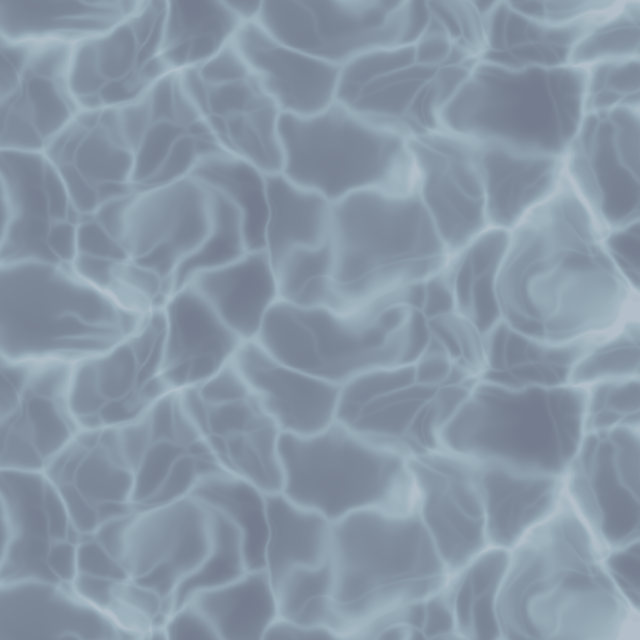
A three.js fragment shader for this texture:

```glsl
// Soft caustic light web on grey-blue water, repeating twice up the canvas.
varying vec2 vUv;

// Hash without sine; rows wrap so that the pattern tiles vertically.
vec2 hash2(vec2 cell, float rows) {
  cell.y = floor(mod(cell.y + 0.5, rows));
  vec3 p = fract(vec3(cell.xyx) * vec3(0.1031, 0.1030, 0.0973));
  p += dot(p, p.yzx + 33.33);
  return fract((p.xx + p.yz) * p.zy);
}

// Smooth value noise in two channels; scale is an even cell count.
vec2 noise2(vec2 uv, float scale, float seed) {
  vec2 p = uv * scale;
  vec2 cell = floor(p) + vec2(seed, 0.0);
  vec2 f = fract(p);
  f = f * f * f * (f * (f * 6.0 - 15.0) + 10.0);
  float rows = scale * 0.5;
  vec2 low = mix(hash2(cell, rows), hash2(cell + vec2(1.0, 0.0), rows), f.x);
  vec2 high = mix(hash2(cell + vec2(0.0, 1.0), rows), hash2(cell + vec2(1.0), rows), f.x);
  return mix(low, high, f.y);
}

// Gaps from the nearest cell centre to the second (edge) and third (junction).
vec2 cellGaps(vec2 uv, float scale, float seed) {
  vec2 p = uv * scale;
  vec2 cell = floor(p);
  vec3 nearest = vec3(9.0);
  for (int y = -2; y <= 2; y++) {
    for (int x = -2; x <= 2; x++) {
      vec2 neighbour = cell + vec2(float(x), float(y));
      vec2 jitter = hash2(neighbour + vec2(seed, 0.0), scale * 0.5);
      float d = length(neighbour + 0.05 + 0.9 * jitter - p);
      if (d < nearest.x) nearest = vec3(d, nearest.xy);
      else if (d < nearest.y) nearest = vec3(nearest.x, d, nearest.y);
      else nearest.z = min(nearest.z, d);
    }
  }
  return nearest.yz - nearest.x;
}

// Bright, soft-edged line around a gap of zero.
float glow(float gap, float width) {
  float g = gap / width;
  return 1.0 / pow(1.0 + g * g, 1.6);
}

void main() {
  // Bend the web at three sizes
  vec2 uv = vUv;
  uv += 0.09 * (noise2(vUv, 6.0, 11.0) - 0.5);
  uv += 0.035 * (noise2(vUv, 16.0, 37.0) - 0.5);
  uv += 0.012 * (noise2(vUv, 36.0, 53.0) - 0.5);

  vec2 broad = noise2(vUv, 6.0, 71.0);
  vec2 local = noise2(uv, 12.0, 83.0);

  // Main web with uneven width and strength, wide pools at the junctions
  vec2 gaps = cellGaps(uv, 8.0, 5.0);
  float light = mix(0.3, 0.72, local.x) * glow(gaps.x, mix(0.13, 0.27, local.y));
  light += 0.6 * smoothstep(0.2, 0.9, broad.x) * glow(gaps.y, 0.32);

  // Finer web showing in patches
  vec2 fineGaps = cellGaps(uv + 0.02 * (local - 0.5), 16.0, 29.0);
  float patches = smoothstep(0.25, 0.7, broad.y);
  light += 0.42 * patches * glow(fineGaps.x, 0.25) * mix(0.35, 1.0, local.y);

  // Faint drifting wisps
  float ridge = abs(noise2(uv + 0.05 * local, 12.0, 97.0).x - 0.5);
  light += 0.2 * broad.x * glow(ridge, 0.08);

  // Cloudy depth, from dark hollows to pale haze
  float haze = noise2(uv, 6.0, 113.0).y;
  float mottling = noise2(uv, 22.0, 131.0).x;
  light += 0.3 * (haze - 0.36) + 0.09 * (mottling - 0.5) + 0.07;
  light = max(light, 0.03 + 0.06 * haze);

  vec3 deepWater = vec3(0.448, 0.482, 0.552);
  vec3 paleLight = vec3(0.61, 0.695, 0.74);
  vec3 sparkle = vec3(0.72, 0.76, 0.80);
  vec3 colour = mix(deepWater, paleLight, min(light, 1.0));
  colour = mix(colour, sparkle, 0.8 * smoothstep(1.0, 1.45, light));
  gl_FragColor = vec4(colour, 1.0);
}
```
